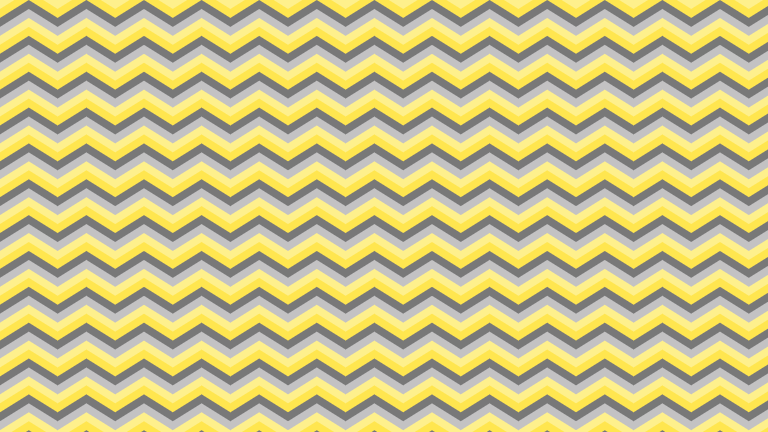
This pattern is drawn by a Shadertoy shader. Its source:

```glsl
// Horizontal zigzag stripes in dark grey, pale grey, pale yellow and yellow.
// A triangle wave bends the vertical coordinate, which is then cut into four
// equal bands per repeat; each band edge is blended over one pixel.

#define ZIGZAGS_PER_HEIGHT 7.5     // horizontal repeats per canvas height
#define ROWS 12.05                 // vertical repeats per canvas height
#define RISE 0.5                   // zigzag height as a share of one row
#define BANDS 4.0
#define DARK_GREY   vec3(0.47, 0.47, 0.47)
#define PALE_GREY   vec3(0.765, 0.76, 0.765)
#define PALE_YELLOW vec3(0.995, 0.94, 0.55)
#define YELLOW      vec3(1.0, 0.90, 0.31)

// 1 at whole numbers, 0 halfway between them
float triangleWave(float x) {
    return abs(1.0 - 2.0 * fract(x));
}

// Stripe colour by band number, counted downwards
vec3 bandColor(float band) {
    float i = mod(band, BANDS);
    if (i < 0.5) return DARK_GREY;
    if (i < 1.5) return PALE_GREY;
    if (i < 2.5) return PALE_YELLOW;
    return YELLOW;
}

void mainImage(out vec4 fragColor, in vec2 fragCoord) {
    // Height-based units, with y measured down from the top
    vec2 p = fragCoord / iResolution.y;
    p.y = 1.0 - p.y;

    // Continuous band coordinate along the bent rows
    float bend = RISE * triangleWave(p.x * ZIGZAGS_PER_HEIGHT);
    float band = BANDS * (p.y * ROWS - bend);

    // Width of one pixel across a slanted edge
    vec2 slope = BANDS * vec2(2.0 * RISE * ZIGZAGS_PER_HEIGHT, ROWS);
    float pixel = length(slope) / iResolution.y;

    // Blend the two stripes that meet at the nearest edge
    float edge = floor(band + 0.5);
    float cover = clamp((band - edge) / pixel + 0.5, 0.0, 1.0);
    vec3 color = mix(bandColor(edge - 1.0), bandColor(edge), cover);

    fragColor = vec4(color, 1.0);
}
```
